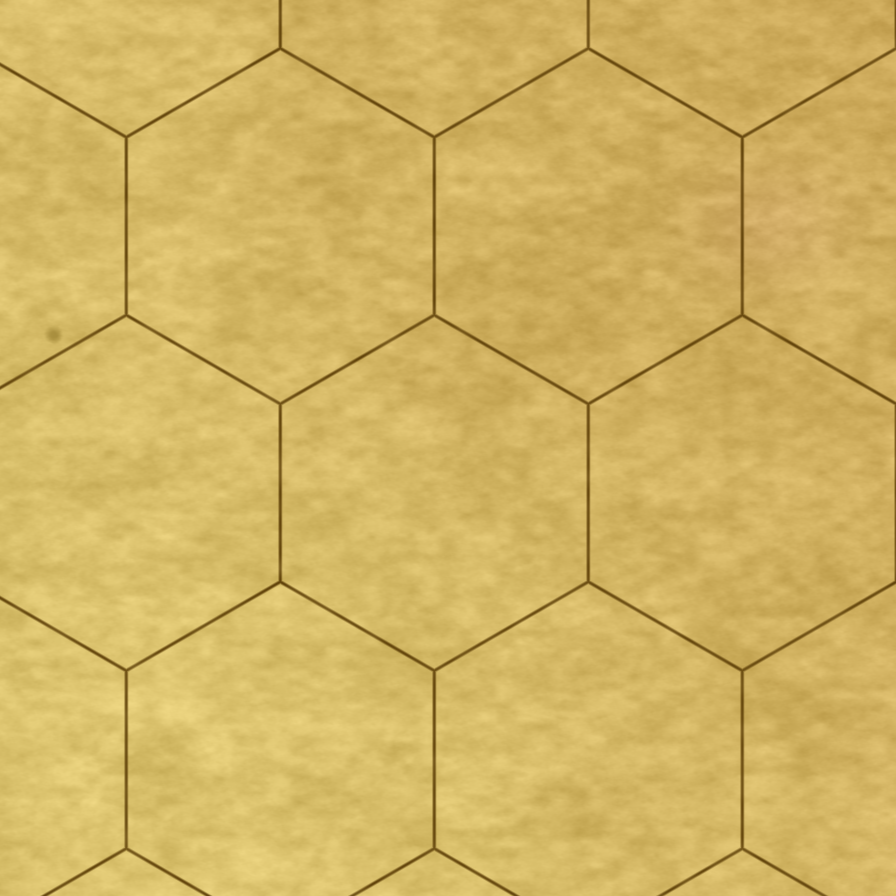
Write a WebGL 2 fragment shader that draws this pattern.

```glsl
#version 300 es
precision highp float;

uniform vec2 u_resolution;
out vec4 fragColor;

#define HEX_WIDTH 0.34375
#define HEX_CENTER vec2(0.4847, 0.4499)
#define LINE_HALF 0.0017
#define LINE_SOFT 0.0015
#define LINE_COLOR vec3(0.37, 0.25, 0.03)
#define PALE_GOLD vec3(0.862, 0.768, 0.433)
#define WARM_GOLD vec3(0.800, 0.663, 0.352)
#define STAIN_COLOR vec3(0.56, 0.46, 0.15)
#define STAIN_POS vec2(0.060, 0.626)
#define GRAIN 0.15
#define MOTTLE 0.10

// Integer hash of a lattice point, 0 to 1
float hash(ivec2 cell) {
    uvec2 q = uvec2(cell) * uvec2(1597334677u, 3812015801u);
    uint n = (q.x ^ q.y) * 1597334677u;
    n = (n ^ (n >> 15u)) * 2246822519u;
    n ^= n >> 13u;
    return float(n >> 8u) / 16777216.0;
}

float valueNoise(vec2 p) {
    ivec2 i = ivec2(floor(p));
    vec2 f = fract(p);
    f = f * f * (3.0 - 2.0 * f);
    float low = mix(hash(i), hash(i + ivec2(1, 0)), f.x);
    float high = mix(hash(i + ivec2(0, 1)), hash(i + ivec2(1, 1)), f.x);
    return mix(low, high, f.y);
}

// Layered noise centred on zero
float fbm(vec2 p) {
    float sum = 0.0, amp = 0.5;
    for (int k = 0; k < 4; k++) {
        sum += amp * (valueNoise(p) - 0.5);
        p = mat2(1.92, 0.38, -0.38, 1.92) * p + 17.3;
        amp *= 0.55;
    }
    return sum;
}

// Distance to the nearest edge of a pointy-top hexagon grid of unit width
float hexEdge(vec2 p) {
    vec2 period = vec2(1.0, sqrt(3.0));
    vec2 a = p - period * floor(p / period + 0.5);
    vec2 q = p - 0.5 * period;
    vec2 b = q - period * floor(q / period + 0.5);
    vec2 local = abs(dot(a, a) < dot(b, b) ? a : b);
    return 0.5 - max(local.x, dot(local, vec2(0.5, 0.8660254)));
}

// Aged paper: broad warm shading, mottling and fine horizontal fibres
vec3 paper(vec2 uv) {
    float broad = fbm(uv * 3.0 + 5.0);
    float warmth = 0.63 * uv.x + 0.45 * uv.y - 0.12 + 0.45 * broad;
    vec3 color = mix(PALE_GOLD, WARM_GOLD, smoothstep(-0.15, 1.05, warmth));

    float mottle = fbm(uv * vec2(11.0, 19.0) + 31.0);
    float grain = fbm(uv * vec2(48.0, 85.0) + 73.0);
    color += (MOTTLE * mottle + GRAIN * grain) * vec3(0.95, 1.0, 1.05);

    // Faint rosy patch
    vec2 rosy = (uv - vec2(0.86, 0.75)) / vec2(0.09, 0.07);
    color += vec3(0.005, -0.012, 0.025) * exp(-dot(rosy, rosy));

    // Small stain with a ragged rim
    float ragged = length(uv - STAIN_POS) + 0.006 * grain;
    return mix(color, STAIN_COLOR, 0.6 * (1.0 - smoothstep(0.002, 0.012, ragged)));
}

void main() {
    vec2 uv = gl_FragCoord.xy / u_resolution;
    float pixel = 1.0 / min(u_resolution.x, u_resolution.y);
    vec3 color = paper(uv);

    // Thin ink lines with slight unevenness
    float edge = hexEdge((uv - HEX_CENTER) / HEX_WIDTH) * HEX_WIDTH;
    float soft = max(LINE_SOFT, 0.75 * pixel);
    float ink = 1.0 - smoothstep(LINE_HALF - soft, LINE_HALF + soft, edge);
    ink *= 0.88 + 0.2 * (valueNoise(uv * 60.0) - 0.5);

    fragColor = vec4(mix(color, LINE_COLOR, ink), 1.0);
}
```
